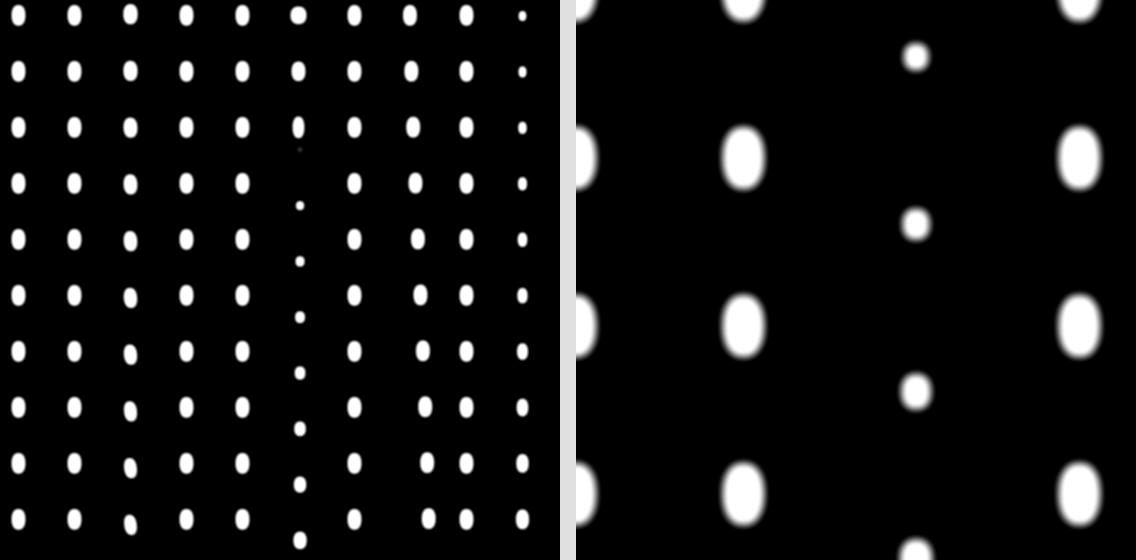
Left: the whole. Right: its middle third, enlarged.
A Shadertoy shader for this pattern:

```glsl
// Ten by ten grid of soft white upright ovals on black.
// Most columns repeat exactly; four of them drift, shift, swell or
// jump down the rows. Each oval is a superellipse distance in its cell.

// Approximate signed distance to a slightly boxy ellipse
float ovalDistance(vec2 p, vec2 radius) {
    const float n = 2.25;
    vec2 q = abs(p) / radius + 1e-4;
    vec2 powers = pow(q, vec2(n));
    float f = pow(powers.x + powers.y, 1.0 / n);
    vec2 slope = pow(q / f, vec2(n - 1.0)) / radius;
    return (f - 1.0) / length(slope);
}

// Coverage of an oval with a blurred rim, in cell units
float softOval(vec2 p, vec2 radius, float pixel) {
    float blur = max(0.038, pixel);
    return 1.0 - smoothstep(-blur, blur, ovalDistance(p, radius));
}

void mainImage(out vec4 fragColor, in vec2 fragCoord) {
    // Cells are counted from the top left
    vec2 uv = fragCoord / iResolution.xy;
    vec2 grid = vec2(uv.x, 1.0 - uv.y) * 10.0;
    vec2 cell = floor(grid);
    vec2 local = grid - cell;
    float pixel = 10.0 / min(iResolution.x, iResolution.y);
    int column = int(cell.x);
    float row = cell.y;
    float down = row / 9.0;

    vec2 center = vec2(0.33, 0.274);
    vec2 radius = vec2(0.124, 0.184);
    float lean = 0.0;
    float strength = 1.0;
    float extra = 0.0;

    if (column == 2) {
        // Sinks, narrows and leans toward the bottom
        center.y += 0.0133 * row - 0.021;
        radius = vec2(0.128 - 0.0018 * row, 0.179);
        lean = 0.1 * down;
    } else if (column == 5) {
        // Upper ovals stretch and vanish
        radius = vec2(0.143 - 0.019 * row, 0.157 + 0.017 * row);
        strength = 1.0 - step(2.5, row);
        // Lower dots start faint and grow
        float growth = max(row - 3.0, 0.0) / 6.0;
        vec2 dotCenter = vec2(0.358, mix(0.672, 0.65, growth));
        vec2 dotRadius = mix(vec2(0.072, 0.078), vec2(0.118, 0.155), growth);
        if (row < 2.5) dotRadius = vec2(0.035);
        float visible = row < 1.5 ? 0.0 : (row < 2.5 ? 0.2 : 1.0);
        extra = visible * softOval(local - dotCenter, dotRadius, pixel);
    } else if (column == 7) {
        // Slides right along a gentle S curve
        center.x += 0.16 + 0.19 * sin(0.24 * (row - 4.6));
        center.y -= 0.0015 * row;
    } else if (column == 9) {
        // Swells from a small dot to a near full oval
        center.y += 0.012 * (1.0 - down);
        radius = vec2(mix(0.068, 0.117, pow(down, 1.25)), mix(0.087, 0.175, down));
    }

    vec2 p = local - center;
    p.x -= lean * p.y;
    float light = max(strength * softOval(p, radius, pixel), extra);
    fragColor = vec4(vec3(light), 1.0);
}
```
